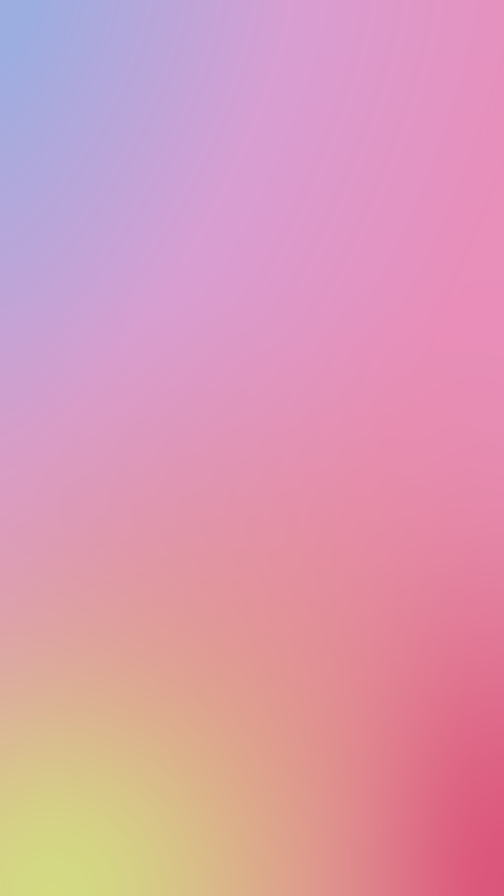
Give the GLSL for this background, as a Shadertoy shader.

```glsl
// Soft portrait gradient: a curved blue-lilac-pink ramp spreads from the top
// left corner, a salmon haze rises from below, and two Gaussian glows warm the
// lower corners (yellow on the left, crimson on the right).

// Colours
const vec3 BLUE    = vec3(0.61, 0.68, 0.88);
const vec3 LILAC   = vec3(0.845, 0.622, 0.822);
const vec3 PINK    = vec3(0.91, 0.56, 0.73);
const vec3 SALMON  = vec3(0.885, 0.56, 0.57);
const vec3 CRIMSON = vec3(0.86, 0.33, 0.48);
const vec3 YELLOW  = vec3(0.83, 0.85, 0.51);

// Ramp: reach of the lilac ridge along the top and left edges, and its bend
const vec2  RIDGE_REACH = vec2(0.58, 0.52);
const float RIDGE_BEND  = 1.35;
const float BLUE_END    = 0.10;
const float PINK_START  = 1.90;

// Haze: height range, centre column and sideways falloff
const vec2  HAZE_HEIGHT  = vec2(0.72, 0.12);
const float HAZE_CENTRE  = 0.5;
const float HAZE_FALLOFF = 2.8;

// Glows: centre and radius, in fractions of the canvas
const vec2 CRIMSON_CENTRE = vec2(1.0, 0.0);
const vec2 CRIMSON_RADIUS = vec2(0.28, 0.30);
const vec2 YELLOW_CENTRE  = vec2(0.10, 0.0);
const vec2 YELLOW_RADIUS  = vec2(0.435, 0.245);

// Superelliptic distance from the top left corner; 1 on the lilac ridge
float cornerDistance(vec2 uv) {
    vec2 d = max(vec2(uv.x, 1.0 - uv.y) / RIDGE_REACH, 0.0);
    d = pow(d, vec2(RIDGE_BEND));
    return pow(d.x + d.y, 1.0 / RIDGE_BEND);
}

vec3 cornerRamp(float t) {
    float toLilac = clamp((t - BLUE_END) / (1.0 - BLUE_END), 0.0, 1.0);
    float toPink = clamp((t - 1.0) / (PINK_START - 1.0), 0.0, 1.0);
    return mix(mix(BLUE, LILAC, toLilac), PINK, toPink);
}

float glow(vec2 uv, vec2 centre, vec2 radius) {
    vec2 d = (uv - centre) / radius;
    return exp(-dot(d, d));
}

float haze(vec2 uv) {
    float rise = 1.0 - smoothstep(HAZE_HEIGHT.y, HAZE_HEIGHT.x, uv.y);
    float side = uv.x - HAZE_CENTRE;
    return rise * exp(-HAZE_FALLOFF * side * side);
}

void mainImage(out vec4 fragColor, in vec2 fragCoord) {
    vec2 uv = fragCoord / iResolution.xy;

    // Base ramp, then the warm layers from back to front
    vec3 color = cornerRamp(cornerDistance(uv));
    color = mix(color, SALMON, haze(uv));
    color = mix(color, CRIMSON, glow(uv, CRIMSON_CENTRE, CRIMSON_RADIUS));
    color = mix(color, YELLOW, glow(uv, YELLOW_CENTRE, YELLOW_RADIUS));

    fragColor = vec4(color, 1.0);
}
```
